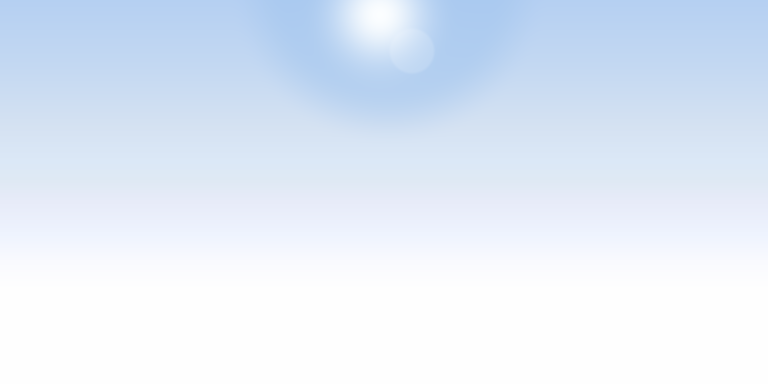
This background is drawn by a Shadertoy shader. Its source:

```glsl
// A pale sky fading from soft blue to white, with a bright sun at the top edge.
// Layers: a vertical gradient of colour stops, a wide blue halo disc,
// a white glow and one faint lens flare disc. Lengths are in canvas heights.

const vec3 HALO_COLOR = vec3(0.62, 0.765, 0.93);
const vec2 HALO_CENTER = vec2(0.012, 1.035);   // x is measured from mid canvas
const float HALO_INNER = 0.27;
const float HALO_OUTER = 0.42;
const float HALO_OPACITY = 0.48;

const vec3 GLOW_COLOR = vec3(0.985, 0.995, 1.0);
const vec2 SUN_CENTER = vec2(-0.011, 0.961);
const float CORE_RADIUS = 0.088;
const float GLOW_RADIUS = 0.205;
const float GLOW_OPACITY = 0.42;

const vec2 FLARE_CENTER = vec2(0.073, 0.867);
const float FLARE_RADIUS = 0.058;
const float FLARE_SOFTNESS = 0.005;
const float FLARE_OPACITY = 0.16;

// Sky stops from top to bottom: rgb colour, height
const int STOP_COUNT = 9;
const vec4 SKY_STOPS[STOP_COUNT] = vec4[STOP_COUNT](
    vec4(0.710, 0.814, 0.949, 1.00),
    vec4(0.765, 0.847, 0.949, 0.83),
    vec4(0.835, 0.886, 0.950, 0.667),
    vec4(0.859, 0.910, 0.968, 0.58),
    vec4(0.873, 0.914, 0.957, 0.53),
    vec4(0.906, 0.921, 0.973, 0.475),
    vec4(0.933, 0.953, 0.996, 0.39),
    vec4(0.976, 0.980, 0.996, 0.32),
    vec4(0.995, 0.995, 0.995, 0.25));

vec3 skyGradient(float height) {
    vec3 color = SKY_STOPS[0].rgb;
    for (int i = 1; i < STOP_COUNT; i++) {
        float upper = SKY_STOPS[i - 1].a;
        float lower = SKY_STOPS[i].a;
        float blend = clamp((upper - height) / (upper - lower), 0.0, 1.0);
        color = mix(color, SKY_STOPS[i].rgb, blend);
    }
    return color;
}

// 1 inside the inner radius, fading to 0 at the outer radius
float softDisc(vec2 p, vec2 center, float inner, float outer) {
    return 1.0 - smoothstep(inner, outer, length(p - center));
}

void mainImage(out vec4 fragColor, in vec2 fragCoord) {
    vec2 p = fragCoord / iResolution.y;
    p.x -= 0.5 * iResolution.x / iResolution.y;

    vec3 color = skyGradient(p.y);

    // Blue halo
    float halo = softDisc(p, HALO_CENTER, HALO_INNER, HALO_OUTER);
    color = mix(color, HALO_COLOR, HALO_OPACITY * halo);

    // Sun: broad glow under a brighter core
    float glow = softDisc(p, SUN_CENTER, 0.0, GLOW_RADIUS);
    vec2 fromSun = (p - SUN_CENTER) / CORE_RADIUS;
    float core = exp(-dot(fromSun, fromSun));
    color = mix(color, GLOW_COLOR, GLOW_OPACITY * glow);
    color = mix(color, GLOW_COLOR, core);

    // Lens flare
    float flare = softDisc(p, FLARE_CENTER, FLARE_RADIUS - FLARE_SOFTNESS,
                           FLARE_RADIUS + FLARE_SOFTNESS);
    color = mix(color, GLOW_COLOR, FLARE_OPACITY * flare);

    fragColor = vec4(color, 1.0);
}
```
